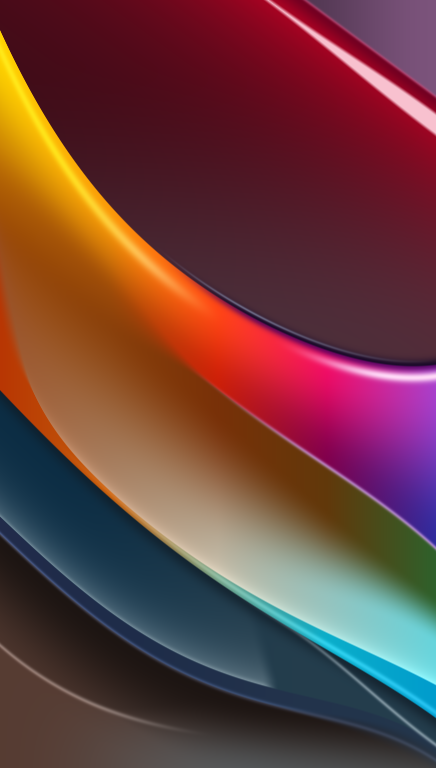
Reproduce this background procedurally as a WebGL 2 fragment shader.

```glsl
#version 300 es
precision highp float;
// Glossy rainbow ribbons sweeping diagonally over dark glass folds.

uniform vec2 u_resolution;
out vec4 fragColor;

// Edge heights, measured down from the top, at x = 0, 1/4, 1/2, 3/4, 1
const float HOLLOW_EDGE[5] = float[5](0.039, 0.266, 0.387, 0.456, 0.475);
const float RIBBON_EDGE[5] = float[5](0.250, 0.385, 0.507, 0.607, 0.714);
const float PANEL_EDGE[5]  = float[5](0.508, 0.647, 0.758, 0.846, 0.935);
const float BLUE_EDGE[5]   = float[5](0.695, 0.818, 0.896, 0.935, 0.990);
const float FLOOR_EDGE[5]  = float[5](0.840, 0.925, 0.958, 0.970, 0.980);

// Colours from left to right
const vec3 RIBBON_TOP[5] = vec3[5](vec3(1.0, 0.83, 0.0), vec3(0.98, 0.60, 0.03),
    vec3(1.0, 0.27, 0.08), vec3(0.95, 0.05, 0.40), vec3(0.66, 0.25, 0.80));
const vec3 RIBBON_LOW[5] = vec3[5](vec3(0.74, 0.43, 0.02), vec3(0.66, 0.32, 0.03),
    vec3(0.80, 0.12, 0.03), vec3(0.50, 0.0, 0.30), vec3(0.18, 0.17, 0.62));
const vec3 PANEL_TOP[5] = vec3[5](vec3(0.60, 0.28, 0.02), vec3(0.54, 0.25, 0.04),
    vec3(0.47, 0.19, 0.03), vec3(0.38, 0.22, 0.04), vec3(0.18, 0.38, 0.17));
const vec3 PANEL_LOW[5] = vec3[5](vec3(0.60, 0.31, 0.14), vec3(0.65, 0.49, 0.37),
    vec3(0.73, 0.69, 0.61), vec3(0.58, 0.76, 0.74), vec3(0.40, 0.83, 0.86));
const vec3 TRIM[5] = vec3[5](vec3(0.72, 0.21, 0.01), vec3(0.76, 0.36, 0.04),
    vec3(0.42, 0.60, 0.50), vec3(0.04, 0.68, 0.79), vec3(0.0, 0.61, 0.80));

const vec3 MAUVE = vec3(0.43, 0.29, 0.43);
const vec3 CRIMSON = vec3(0.74, 0.0, 0.14);
const vec3 HOLLOW_DARK = vec3(0.22, 0.05, 0.09);
const vec3 HOLLOW_PALE = vec3(0.28, 0.19, 0.23);
const vec3 NAVY = vec3(0.04, 0.17, 0.26);
const vec3 SLATE = vec3(0.14, 0.24, 0.30);
const vec3 NAVY_RIM = vec3(0.13, 0.17, 0.29);
const vec3 MIST = vec3(0.62, 0.70, 0.74);
const vec3 SOIL = vec3(0.11, 0.08, 0.07);
const vec3 FLOOR_WARM = vec3(0.36, 0.25, 0.21);
const vec3 FLOOR_COOL = vec3(0.38, 0.40, 0.41);
const float RIM_SLOPE = 0.42;

// Quartic through five evenly spaced heights (Newton forward differences)
float curve(float k[5], float x) {
    float t = 4.0 * x;
    float d1 = k[1] - k[0];
    float d2 = k[2] - 2.0 * k[1] + k[0];
    float d3 = k[3] - 3.0 * k[2] + 3.0 * k[1] - k[0];
    float d4 = k[4] - 4.0 * k[3] + 6.0 * k[2] - 4.0 * k[1] + k[0];
    return k[0] + t * (d1 + (t - 1.0) / 2.0 * (d2 + (t - 2.0) / 3.0 * (d3 + (t - 3.0) / 4.0 * d4)));
}

vec3 ramp(vec3 c[5], float x) {
    float t = clamp(x, 0.0, 1.0) * 4.0;
    int i = min(int(t), 3);
    return mix(c[i], c[i + 1], t - float(i));
}

float line(float d, float width) { return exp(-d * d / (width * width)); }

float cover(float d, float soft) { return smoothstep(-soft, soft, d); }

void main() {
    vec2 uv = gl_FragCoord.xy / u_resolution;
    float x = uv.x, y = 1.0 - uv.y;
    float aa = 1.2 / u_resolution.y;

    float hollow = y - curve(HOLLOW_EDGE, x);
    float ribbonEnd = curve(RIBBON_EDGE, x);
    float panelEnd = curve(PANEL_EDGE, x);
    float trimStart = panelEnd - 0.007 - 0.036 * x * x * x - 0.14 * exp(-18.0 * x);
    float blue = y - curve(BLUE_EDGE, x);

    // Dark hollow with a red glow under the upper rim
    float shine = y - 0.162 + RIM_SLOPE * (1.0 - x);
    vec3 col = mix(HOLLOW_DARK, HOLLOW_PALE, smoothstep(0.08, 0.45, y));
    col = mix(col, CRIMSON, exp(-7.5 * max(shine, 0.0)) * 0.85);
    col = mix(col, vec3(0.44, 0.0, 0.13), smoothstep(0.0, -0.036, shine));
    float shineWidth = mix(0.002, 0.014, smoothstep(0.6, 1.0, x));
    col = mix(col, vec3(1.0, 0.82, 0.87), cover(shineWidth - abs(shine), aa + 0.002) * 0.92);
    float rim = shine + 0.036;
    col = mix(col, MAUVE * (0.72 + 0.4 * smoothstep(0.65, 1.0, x)), cover(-rim, aa));
    col = mix(col, vec3(0.75, 0.30, 0.48), line(rim, 0.0025) * 0.6);

    // Main ribbon and its glossy streaks
    float right = smoothstep(0.35, 0.6, x);
    col = mix(col, vec3(0.10, 0.04, 0.16), line(hollow, 0.008) * right);
    col = mix(col, vec3(0.55, 0.58, 0.70), line(hollow + 0.006, 0.0018) * right * (1.0 - x) * 1.5);
    float depth = hollow / (ribbonEnd - y + hollow);
    vec3 ribbon = mix(ramp(RIBBON_TOP, x), ramp(RIBBON_LOW, x), smoothstep(0.1, 1.0, depth));
    ribbon = mix(ribbon, vec3(0.30, 0.0, 0.36), line(hollow, 0.007) * right * 0.8);
    float streak = line(hollow - 0.025, 0.010) * smoothstep(0.52, 0.3, x);
    ribbon = mix(ribbon, mix(vec3(1.0, 0.93, 0.12), vec3(1.0, 0.78, 0.45), smoothstep(0.1, 0.4, x)), streak * 0.8);
    ribbon = mix(ribbon, vec3(1.0, 0.85, 0.97), line(hollow - 0.015, 0.006) * smoothstep(0.62, 0.9, x));
    col = mix(col, ribbon, cover(hollow, aa));

    // Translucent panel, melting into the ribbon on the left
    float span = (y - ribbonEnd) / max(trimStart - ribbonEnd, 0.02);
    float tight = 0.25 * smoothstep(0.4, 1.0, x);
    vec3 panel = mix(ramp(PANEL_TOP, x), ramp(PANEL_LOW, x), smoothstep(0.1 + tight, 0.95 - tight, span));
    panel += 0.16 * exp(-max(trimStart - y, 0.0) / 0.012) * smoothstep(0.0, 0.2, x);
    col = mix(col, panel, cover(y - ribbonEnd, mix(0.07, aa, smoothstep(0.1, 0.52, x))));
    col = mix(col, vec3(0.80, 0.62, 0.90), line(y - ribbonEnd, 0.003) * smoothstep(0.4, 0.75, x) * 0.7);

    // Bright trim below the panel
    vec3 trim = ramp(TRIM, x);
    trim += 0.14 * line(y - panelEnd + 0.007, 0.004) * smoothstep(0.1, 0.4, x);
    col = mix(col, trim, cover(y - trimStart, mix(0.05, aa, smoothstep(0.0, 0.08, x))));

    // Blue glass with a misty leaf and a pale crest at the right
    float inner = -blue - 0.022;
    vec3 glass = mix(NAVY, SLATE, smoothstep(0.1, 0.7, x));
    float leaf = cover(inner, aa) * smoothstep(0.64, 0.60, x + 0.5 * max(inner - 0.01, 0.0));
    glass = mix(glass, MIST, leaf * (0.45 * exp(-max(inner, 0.0) / 0.035) + 0.25 * line(inner, 0.004)));
    glass = mix(glass, NAVY_RIM, cover(-inner, aa) * (1.0 - 0.6 * x));
    float crest = y - panelEnd - 0.035 * smoothstep(0.65, 1.0, x);
    glass = mix(glass, vec3(0.06, 0.11, 0.15), line(y - panelEnd, 0.015) * 0.7);
    glass = mix(glass, MIST, line(crest, 0.003) * smoothstep(0.5, 0.9, x) * 0.7);
    col = mix(col, glass, cover(y - panelEnd, aa));

    // Shadowed ground and the softly lit floor
    float ground = y - curve(FLOOR_EDGE, x);
    float fade = smoothstep(0.5, 0.2, x);
    vec3 lit = mix(FLOOR_WARM, FLOOR_COOL, smoothstep(0.0, 0.6, x) * smoothstep(0.86, 1.0, y));
    vec3 floorCol = mix(SOIL, lit, smoothstep(0.0, 0.16, blue) * 0.75);
    floorCol = mix(floorCol, lit, cover(ground, mix(0.05, aa, fade)) * 0.65);
    floorCol += 0.25 * line(ground, 0.003) * fade;
    col = mix(col, floorCol, cover(blue, mix(aa, 0.02, smoothstep(0.6, 1.0, x))));
    col += vec3(0.16, 0.19, 0.26) * line(blue, 0.003) * (1.0 - 0.6 * x);

    fragColor = vec4(clamp(col, 0.0, 1.0), 1.0);
}
```
